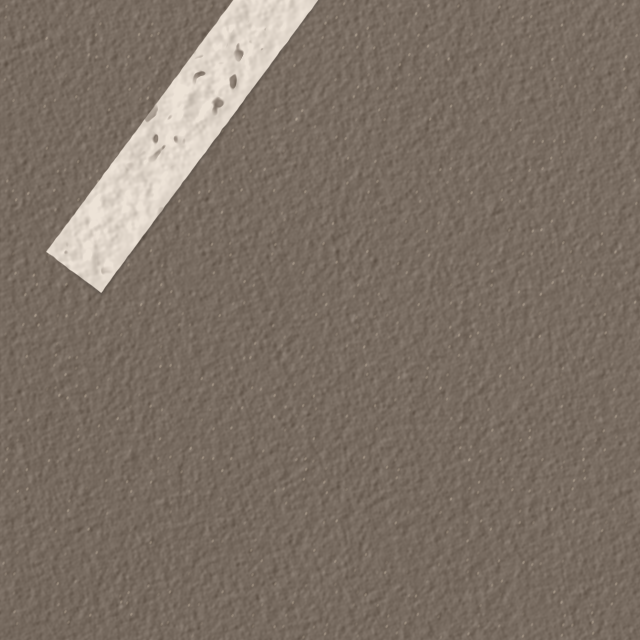
Reproduce this texture procedurally as a WebGL 2 fragment shader.

```glsl
#version 300 es
precision highp float;
// Grainy brown asphalt crossed by a worn, cracked stripe of pale road paint.

uniform vec2 u_resolution;
out vec4 fragColor;

vec3 hash3(vec2 cell) {
    vec3 q = fract(cell.xyx * vec3(0.1031, 0.1030, 0.0973));
    q += dot(q, q.yxz + 33.33);
    return fract((q.xxy + q.yzz) * q.zyx);
}

// Cellular height field: one random smooth bump or dent per cell
float bumps(vec2 p) {
    vec2 cell = floor(p);
    float height = 0.0;
    for (int y = -1; y <= 1; y++) {
        for (int x = -1; x <= 1; x++) {
            vec2 id = cell + vec2(x, y);
            vec3 rnd = hash3(id);
            vec2 d = p - id - rnd.xy;
            float falloff = max(1.0 - dot(d, d), 0.0);
            height += (rnd.z * 2.0 - 1.0) * falloff * falloff * falloff;
        }
    }
    return height;
}

// Slope of the height field towards a light at the upper left
float relief(vec2 p) {
    vec2 toLight = vec2(-0.27, 0.13);
    return bumps(p - toLight) - bumps(p + toLight);
}

// Sparse pale stones, at most one per cell
float flecks(vec2 p) {
    vec2 id = floor(p);
    vec3 rnd = hash3(id + 71.0);
    vec2 d = p - id - 0.25 - 0.5 * rnd.xy;
    d = vec2(d.x * 0.88 - d.y * 0.47, d.x * 0.47 + d.y * 0.88);
    float stone = 1.0 - smoothstep(0.04, 0.22, length(d * vec2(1.3, 0.85)));
    return stone * smoothstep(0.72, 1.0, rnd.z);
}

vec3 asphalt(vec2 uv) {
    float grain = 0.042 * relief(uv * 150.0)
                + 0.030 * relief(uv * 83.0 + 19.0)
                + 0.018 * relief(uv * 235.0 + 47.0);
    float broad = 0.004 * bumps(uv * 7.0 + 5.0)
                + 0.014 * (uv.x * 0.6 + uv.y * 0.7 - 0.65);
    vec3 color = vec3(0.468, 0.42, 0.377) + grain + broad;
    return color + vec3(0.13, 0.125, 0.11) * flecks(uv * 62.0);
}

// "across" runs from -1 to 1 over the width of the stripe
vec3 paint(vec2 uv, float across) {
    vec2 warped = uv + 0.004 * vec2(bumps(uv * 60.0), bumps(uv * 60.0 + 31.0));
    float worn = mix(0.45, 1.0, 1.0 - smoothstep(0.45, 1.0, abs(across + 0.1)));
    float slope = 0.055 * relief(warped * 38.0 + 11.0)
                + 0.065 * relief(warped * 76.0 + 3.0)
                + 0.040 * relief(uv * 150.0);
    slope *= worn;
    vec3 color = vec3(0.885, 0.845, 0.80) + min(slope, 0.045);

    // Chips: shaded upper left lips where the surface drops away
    float drop = relief(warped * 44.0 + 23.0) + 0.5 * relief(warped * 95.0);
    float chip = smoothstep(0.5, 0.95, -drop) * smoothstep(-0.1, 0.4, bumps(uv * 17.0 + 8.0));
    return color - vec3(0.36, 0.37, 0.37) * chip * worn;
}

void main() {
    vec2 uv = gl_FragCoord.xy / u_resolution;
    float pixel = 1.0 / min(u_resolution.x, u_resolution.y);

    // Stripe axes: along its length and across its width
    float along = dot(uv, vec2(0.596, 0.803)) - 0.530;
    float across = dot(uv, vec2(0.803, -0.596)) + 0.250;
    float edge = max(abs(across) - 0.0534, -along);
    edge += 0.0006 * bumps(uv * 110.0);

    // Thin shadow cast on the ground beside the raised paint
    vec3 color = asphalt(uv);
    float shadow = (1.0 - smoothstep(0.0, 0.007, edge)) * smoothstep(-0.06, 0.05, across);
    color *= 1.0 - 0.16 * shadow;

    float coverage = 1.0 - smoothstep(-0.8 * pixel, 0.8 * pixel, edge);
    color = mix(color, paint(uv, across / 0.0534), coverage);
    fragColor = vec4(color, 1.0);
}
```
